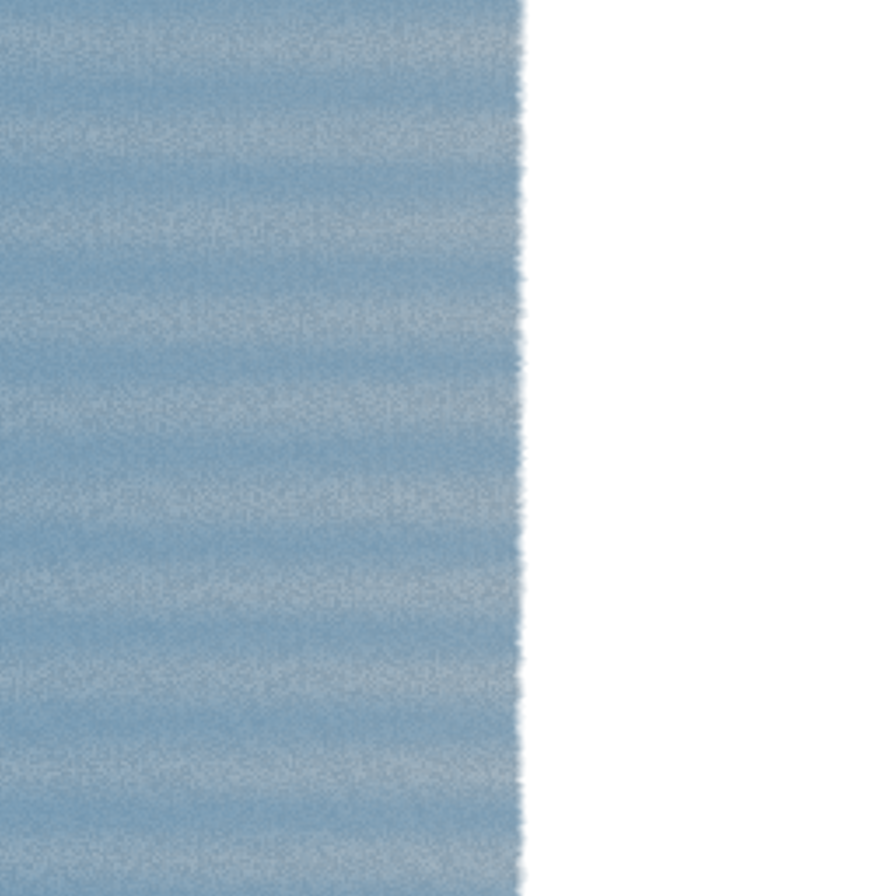
A WebGL 2 fragment shader for this background:

```glsl
#version 300 es
precision highp float;
// A grainy blue-grey wash with soft horizontal bands on white paper.
// Warped cosine bands mix two pigments, value noise adds the grain,
// and a noisy threshold gives the wash its frayed right-hand edge.

#define EDGE_X 0.583
#define EDGE_SOFTNESS 0.011
#define EDGE_WOBBLE 0.006
#define BAND_SPACING 0.101
#define BAND_OFFSET 0.040
#define BAND_WARP 0.008
#define GRAIN_CELLS 256.0
#define GRAIN_STRENGTH 0.10

uniform vec2 u_resolution;
out vec4 fragColor;

const vec3 PAPER = vec3(1.0);
const vec3 DEEP_BLUE = vec3(0.470, 0.608, 0.706);
const vec3 PALE_GREY = vec3(0.610, 0.675, 0.722);

float hash(vec2 p) {
    return fract(sin(dot(p, vec2(127.1, 311.7))) * 43758.5453);
}

float valueNoise(vec2 p) {
    vec2 cell = floor(p);
    vec2 f = fract(p);
    f = f * f * (3.0 - 2.0 * f);
    float low = mix(hash(cell), hash(cell + vec2(1.0, 0.0)), f.x);
    float high = mix(hash(cell + vec2(0.0, 1.0)), hash(cell + 1.0), f.x);
    return mix(low, high, f.y);
}

// 1 on the pale crest of a band, 0 in the deep trough between bands
float bandCrest(vec2 uv) {
    float warp = (valueNoise(vec2(uv.x * 3.0, uv.y * 9.0)) - 0.5) * BAND_WARP;
    float phase = (uv.y - BAND_OFFSET + warp) / BAND_SPACING;
    return 0.5 + 0.5 * cos(6.28318 * phase);
}

vec3 washColor(vec2 uv) {
    float crest = bandCrest(uv);
    float across = clamp(uv.x / EDGE_X, 0.0, 1.0);
    float streak = valueNoise(uv * vec2(7.0, 90.0)) - 0.5;
    float paleness = 0.04 + 0.24 * across + crest * (0.42 + 0.16 * across);
    paleness += 0.10 * streak;

    // Grain is stronger where the wash is pale
    float grain = valueNoise(uv * GRAIN_CELLS) - 0.5;
    float tint = valueNoise(uv * GRAIN_CELLS + 71.3) - 0.5;
    float strength = GRAIN_STRENGTH * (0.5 + 0.5 * crest);
    vec3 color = mix(DEEP_BLUE, PALE_GREY, clamp(paleness + 0.25 * tint, 0.0, 1.0));
    return color + grain * strength * vec3(0.9, 0.8, 0.7);
}

// Coverage of the wash: 1 inside, fading to 0 past the frayed edge
float washCoverage(vec2 uv) {
    float fine = valueNoise(uv * vec2(90.0, 170.0)) - 0.5;
    float broad = valueNoise(vec2(4.0, uv.y * 28.0)) - 0.5;
    float edge = EDGE_X + EDGE_WOBBLE * (fine + 0.5 * broad);
    return 1.0 - smoothstep(-EDGE_SOFTNESS, EDGE_SOFTNESS * 0.6, uv.x - edge);
}

void main() {
    vec2 uv = gl_FragCoord.xy / u_resolution;
    vec3 color = mix(PAPER, washColor(uv), washCoverage(uv));
    fragColor = vec4(color, 1.0);
}
```
